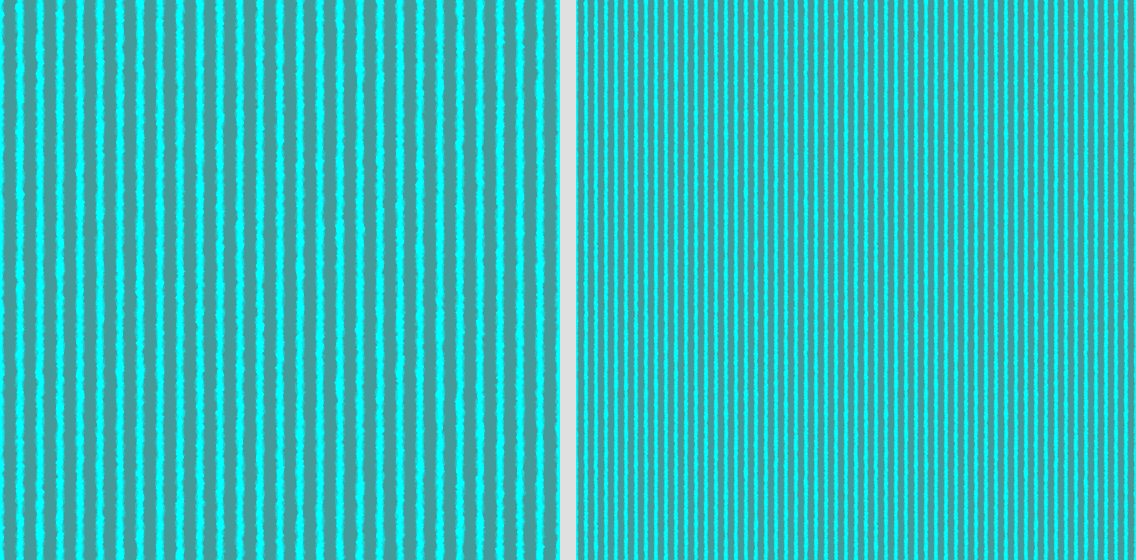
Left: one tile. Right: repeated 2 by 2.
Reproduce this pattern procedurally as a WebGL 2 fragment shader.

```glsl
#version 300 es
precision highp float;
// Vertical brushed stripes: an opaque, ragged core over translucent fringes.
// Each layer thresholds the distance to its stripe, roughened by gradient
// noise; all noise lattices wrap, so the canvas tiles in both directions.

uniform vec2 u_resolution;
out vec4 fragColor;

const vec3 GROUND = vec3(0.27, 0.60, 0.60);
const vec3 PAINT = vec3(0.0, 1.0, 1.0);

const float STRIPES = 28.0;

// Widths and offsets are fractions of the stripe spacing.
const float CORE_HALF_WIDTH = 0.125;
const float FRINGE_INNER = 0.145;
const float FRINGE_OUTER = 0.185;
const int FRINGE_LAYERS = 4;
const float FRINGE_ALPHA = 0.30;

const float SWAY = 0.05;            // slow drift of the centre line
const float SWELL = 0.06;           // slow change of thickness
const float SWAY_CELLS = 40.0;      // lattice rows up the canvas
const float SWELL_CELLS = 28.0;
const float ROUGH = 0.16;           // broad bumps along the edge
const float GRAIN = 0.08;           // small nicks along the edge
const vec2 ROUGH_CELLS = vec2(56.0, 112.0);
const vec2 GRAIN_CELLS = vec2(112.0, 232.0);

uint hash(uint n) {
    n = (n ^ 61u) ^ (n >> 16);
    n *= 9u;
    n ^= n >> 4;
    n *= 0x27d4eb2du;
    return n ^ (n >> 15);
}

vec2 gradient(vec2 cell, vec2 period, uint seed) {
    uvec2 c = uvec2(mod(cell, period));
    uint h = hash(c.x + hash(c.y + hash(seed)));
    float angle = float(h & 0xffffu) / 65536.0 * 6.28319;
    return vec2(cos(angle), sin(angle));
}

// Gradient noise that repeats after a whole number of cells.
float wrappedNoise(vec2 p, vec2 period, uint seed) {
    vec2 i = floor(p);
    vec2 f = p - i;
    vec2 w = f * f * f * (f * (f * 6.0 - 15.0) + 10.0);
    vec2 e = vec2(1.0, 0.0);
    float a = dot(gradient(i, period, seed), f);
    float b = dot(gradient(i + e.xy, period, seed), f - e.xy);
    float c = dot(gradient(i + e.yx, period, seed), f - e.yx);
    float d = dot(gradient(i + e.xx, period, seed), f - e.xx);
    return mix(mix(a, b, w.x), mix(c, d, w.x), w.y);
}

// One slow curve per stripe, sampled along a lattice column.
float slowCurve(float stripe, float y, float cells, uint seed) {
    return wrappedNoise(vec2(stripe, y * cells), vec2(STRIPES, cells), seed);
}

float edgeNoise(vec2 uv, uint seed) {
    return ROUGH * wrappedNoise(uv * ROUGH_CELLS, ROUGH_CELLS, seed)
         + GRAIN * wrappedNoise(uv * GRAIN_CELLS, GRAIN_CELLS, seed + 50u);
}

float coverage(float dist, float halfWidth, float blur) {
    return 1.0 - smoothstep(-blur, blur, dist - halfWidth);
}

void main() {
    vec2 uv = gl_FragCoord.xy / u_resolution;
    float blur = 0.8 * STRIPES / u_resolution.x;

    // Signed offset from the swaying centre of the nearest stripe
    float x = uv.x * STRIPES;
    float stripe = floor(x + 0.5);
    float offset = x - stripe - SWAY * slowCurve(stripe, uv.y, SWAY_CELLS, 1u);
    float swell = SWELL * slowCurve(stripe, uv.y, SWELL_CELLS, 2u);
    float dist = abs(offset) - swell;
    uint side = offset < 0.0 ? 0u : 1u;

    // Translucent fringes, widest first
    vec3 color = GROUND;
    for (int i = 0; i < FRINGE_LAYERS; i++) {
        float t = float(i) / float(FRINGE_LAYERS - 1);
        float halfWidth = mix(FRINGE_OUTER, FRINGE_INNER, t);
        float bump = edgeNoise(uv, 10u + 2u * uint(i) + side);
        color = mix(color, PAINT, FRINGE_ALPHA * coverage(dist - bump, halfWidth, blur));
    }

    // Opaque core
    float coreBump = edgeNoise(uv, 30u + side);
    color = mix(color, PAINT, coverage(dist - coreBump, CORE_HALF_WIDTH, blur));

    fragColor = vec4(color, 1.0);
}
```
